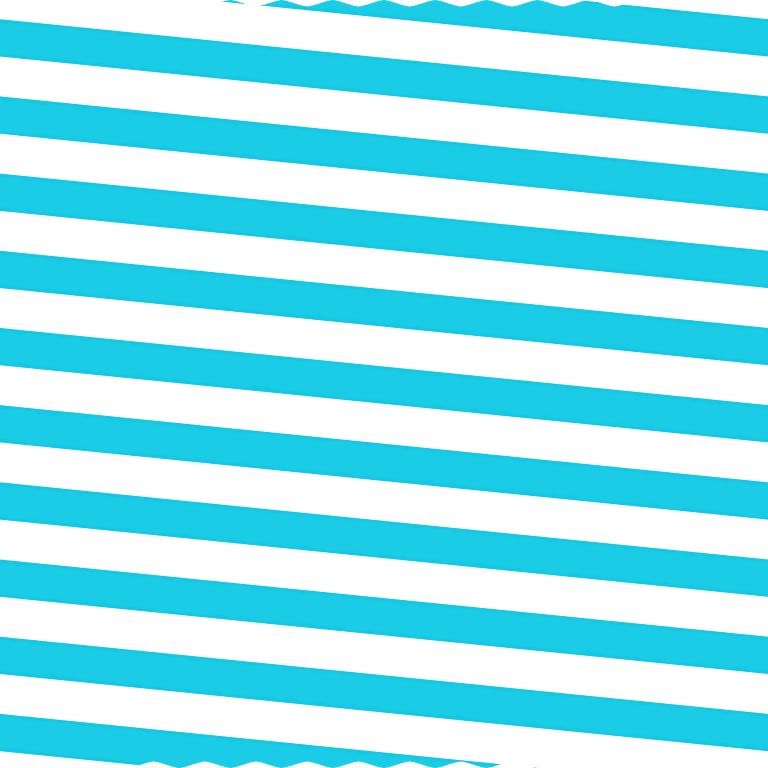
Reproduce this pattern procedurally as a WebGL 2 fragment shader.

```glsl
#version 300 es
precision highp float;

uniform vec2 u_resolution;
out vec4 fragColor;

const vec3 WHITE = vec3(1.0);
const vec3 CYAN = vec3(0.10, 0.80, 0.90);
const vec3 DEEP_CYAN = vec3(0.08, 0.78, 0.89);

const float PERIOD = 0.1005;       // vertical distance between stripes
const float STRIPE_WIDTH = 0.0486;
const float FIRST_CENTRE = 0.0493; // depth of a stripe centre at the left edge
const float SLOPE = 0.1005;        // drop across the canvas
const float SCALLOPS = 15.0;
const float SCALLOP_DEPTH = 0.0085;

vec2 hashGradient(vec2 cell) {
    float h = fract(sin(dot(cell, vec2(127.1, 311.7))) * 43758.5);
    float angle = 6.2832 * h;
    return vec2(cos(angle), sin(angle));
}

float gradientNoise(vec2 p) {
    vec2 cell = floor(p);
    vec2 f = p - cell;
    vec2 blend = f * f * f * (f * (f * 6.0 - 15.0) + 10.0);
    float a = dot(hashGradient(cell), f);
    float b = dot(hashGradient(cell + vec2(1.0, 0.0)), f - vec2(1.0, 0.0));
    float c = dot(hashGradient(cell + vec2(0.0, 1.0)), f - vec2(0.0, 1.0));
    float d = dot(hashGradient(cell + vec2(1.0, 1.0)), f - vec2(1.0, 1.0));
    return mix(mix(a, b, blend.x), mix(c, d, blend.x), blend.y);
}

// Signed distance to the slanted stripes, negative inside
float stripeDistance(vec2 p, float period, float width, float slope, float centre) {
    float offset = (p.y - centre - slope * p.x) / period;
    float fromCentre = abs(fract(offset + 0.5) - 0.5) * period;
    return (fromCentre - 0.5 * width) / sqrt(1.0 + slope * slope);
}

// Height of the white teeth, deepest at each whole repeat
float scallopHeight(float x, float count, float depth) {
    float triangle = abs(2.0 * fract(x * count) - 1.0);
    float wave = 0.5 + 0.5 * cos(6.2832 * x * count);
    return depth * mix(triangle, wave, 0.5);
}

float coverage(float dist, float pixel) {
    return 1.0 - smoothstep(-0.6 * pixel, 0.6 * pixel, dist);
}

void main() {
    vec2 p = gl_FragCoord.xy / u_resolution;
    p.y = 1.0 - p.y; // measure depth from the top
    float pixel = 1.0 / min(u_resolution.x, u_resolution.y);

    // Slanted stripes
    float dist = stripeDistance(p, PERIOD, STRIPE_WIDTH, SLOPE, FIRST_CENTRE);

    // Scalloped trim along the top and bottom
    float edgeDistance = min(p.y, 1.0 - p.y);
    float trim = scallopHeight(p.x, SCALLOPS, SCALLOP_DEPTH) - edgeDistance;
    float ink = coverage(max(dist, trim), pixel);

    // Faint uneven darkening beside the stripe edges
    float grain = gradientNoise(p * vec2(64.0, 96.0));
    float rim = smoothstep(-0.006, -0.002, dist + 0.004 * grain);
    vec3 stripeColor = mix(CYAN, DEEP_CYAN, rim);

    fragColor = vec4(mix(WHITE, stripeColor, ink), 1.0);
}
```
